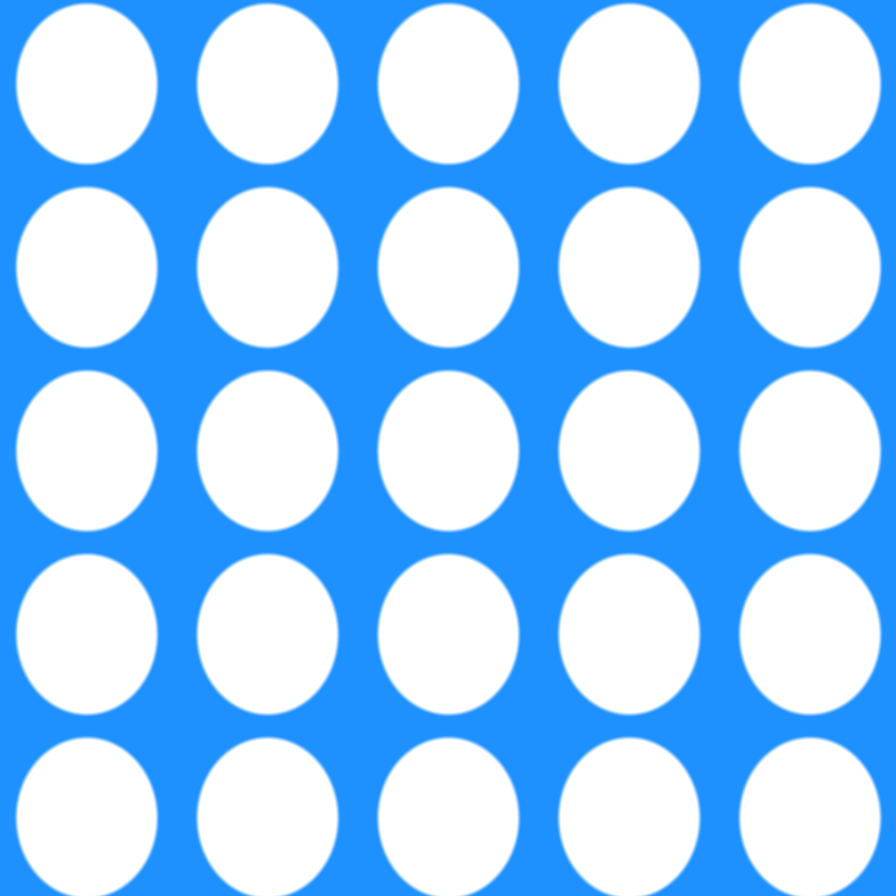
Reproduce this pattern procedurally as a Shadertoy shader.

```glsl
// Five by five grid of white upright ovals on a flat bright blue ground.
// The canvas is folded into one cell around the middle oval, and an
// approximate ellipse distance gives each oval its slightly soft edge.

// Signed distance to an ellipse, accurate near its outline.
float ellipseDistance(vec2 p, vec2 radii) {
    vec2 q = p / radii;
    float slope = 2.0 * length(q / radii);
    return (dot(q, q) - 1.0) / max(slope, 1.0);
}

void mainImage(out vec4 fragColor, in vec2 fragCoord) {
    vec2 uv = fragCoord / iResolution.xy;

    // Repeat around the middle oval, which sits just off the canvas centre
    vec2 pitch = vec2(0.2018, 0.2048);
    vec2 fromMiddle = uv - vec2(0.5005, 0.4968);
    vec2 cell = (fract(fromMiddle / pitch + 0.5) - 0.5) * pitch;

    // Soft-edged oval, never sharper than a pixel
    float dist = ellipseDistance(cell, vec2(0.0787, 0.0895));
    float softness = max(0.003, 0.75 / min(iResolution.x, iResolution.y));
    float oval = 1.0 - smoothstep(-softness, softness, dist);

    vec3 blue = vec3(0.12, 0.57, 1.0);
    vec3 white = vec3(1.0);
    fragColor = vec4(mix(blue, white, oval), 1.0);
}
```
